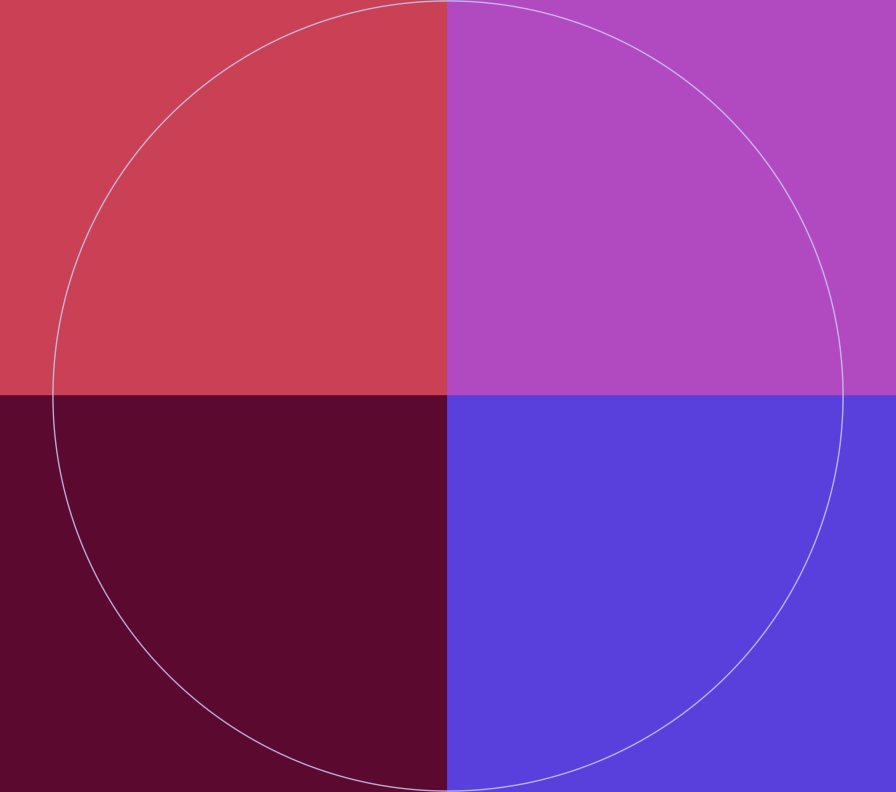
Reproduce this background procedurally as a Shadertoy shader.

```glsl
void mainImage(out vec4 fragColor, in vec2 fragCoord) {
    vec2 uv = fragCoord / iResolution.xy;
    float pixel = 1.0 / iResolution.y;

    // Four flat quadrants with softened seams
    vec2 side = clamp((uv - vec2(0.499, 0.501)) * iResolution.xy + 0.5, 0.0, 1.0);
    vec3 crimson = vec3(0.792, 0.250, 0.328);
    vec3 orchid = vec3(0.695, 0.292, 0.757);
    vec3 maroon = vec3(0.357, 0.037, 0.186);
    vec3 indigo = vec3(0.350, 0.250, 0.868);
    vec3 color = mix(mix(maroon, indigo, side.x), mix(crimson, orchid, side.x), side.y);

    // Thin pale ring spanning the full height
    vec2 p = (fragCoord - 0.5 * iResolution.xy) / iResolution.y;
    float ringDistance = abs(length(p) - 0.4988);
    float ring = 1.0 - smoothstep(0.0, 0.0011 + 0.5 * pixel, ringDistance);
    color = mix(color, vec3(0.80, 0.78, 0.96), 0.85 * ring);

    fragColor = vec4(color, 1.0);
}
```
